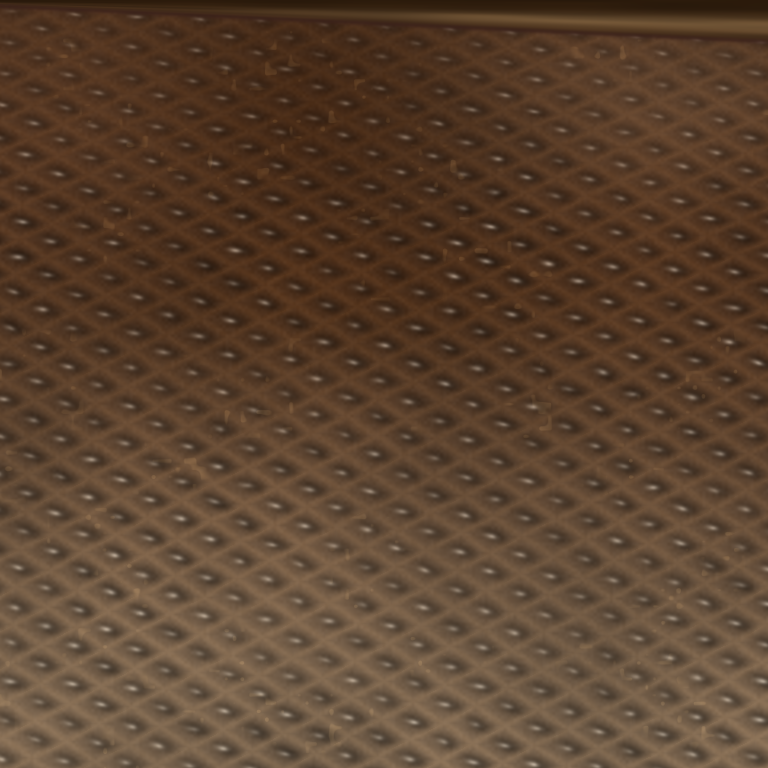
Reproduce this texture procedurally as a WebGL 1 fragment shader.

```glsl
precision highp float;
// Worn brown rubber sheet with a slanted diamond grid of glossy studs and a rim along the top.
uniform vec2 u_resolution;

float hash(vec2 p) {
  return fract(sin(dot(p, vec2(127.1, 311.7))) * 43758.5453);
}

float noise(vec2 p) {
  vec2 i = floor(p), f = fract(p);
  f = f * f * (3.0 - 2.0 * f);
  return mix(mix(hash(i), hash(i + vec2(1.0, 0.0)), f.x),
             mix(hash(i + vec2(0.0, 1.0)), hash(i + vec2(1.0, 1.0)), f.x), f.y);
}

float fbm(vec2 p) {
  float sum = 0.0, amp = 0.5;
  for (int k = 0; k < 4; k++) {
    sum += amp * noise(p);
    p = p * 2.03 + 17.3;
    amp *= 0.5;
  }
  return sum;
}

// Soft elliptical spot of the given centre and radii
float spot(vec2 p, vec2 centre, vec2 radius) {
  vec2 d = (p - centre) / radius;
  return exp(-dot(d, d));
}

// Broad shading: dark brown above, pale taupe below
vec3 sheetColor(vec2 p) {
  float light = smoothstep(0.28, 0.98, p.y + 0.05 * (0.5 - p.x));
  vec3 color = mix(vec3(0.305, 0.195, 0.12), vec3(0.475, 0.39, 0.305), light);
  color += vec3(0.06, 0.06, 0.055) * spot(p, vec2(0.88, 0.12), vec2(0.26, 0.13));
  color += vec3(0.035, 0.025, 0.02) * spot(p, vec2(0.04, 0.17), vec2(0.2, 0.18));
  color -= vec3(0.045, 0.04, 0.035) * spot(p, vec2(0.4, 0.15), vec2(0.17, 0.15));
  color -= vec3(0.03) * spot(p, vec2(0.45, 0.4), vec2(0.3, 0.1));
  return color * (0.88 + 0.25 * fbm(p * 5.0));
}

// Diamond ribs, shaded hollows and small highlights
vec3 addStuds(vec3 color, vec2 p) {
  vec2 q = p - 0.4957;
  q.y += q.y * q.y * (0.12 * q.y - 0.12);  // rows crowd together towards the top
  float across = 12.26 * q.x + 1.166 * q.y;
  float down = 21.04 * q.y - 1.01 * q.x;
  vec2 uv = vec2(down + across, down - across);
  uv += 0.09 * (vec2(noise(p * 30.0), noise(p * 30.0 + 50.0)) - 0.5);
  vec2 id = floor(uv + 0.5);
  vec2 cell = uv - id;

  // Offset from the stud, in canvas units
  vec2 o = vec2(0.0406 * (cell.x - cell.y), 0.0237 * (cell.x + cell.y));
  o.y -= 0.12 * o.x;
  float wear = hash(id);
  float relief = smoothstep(0.0, 0.35, p.y) * 0.45 + 0.55;
  relief *= 0.75 + 0.35 * noise(p * 6.0 + 9.0);

  vec2 edge = (0.5 - abs(cell)) / 0.13;
  float rib = max(exp(-edge.x * edge.x), exp(-edge.y * edge.y));
  color *= 1.0 + relief * (0.13 * rib - 0.03);
  color += vec3(0.012, 0.008, 0.0) * rib;

  float shade = spot(o, vec2(0.008, 0.001), vec2(0.015, 0.0075));
  shade += 0.45 * spot(o, vec2(-0.004, -0.006), vec2(0.014, 0.006));
  color *= 1.0 - relief * (0.33 + 0.12 * wear) * min(shade, 1.1);

  vec2 shift = 0.003 * (vec2(wear, hash(id + 7.0)) - 0.5);
  float shine = spot(o, shift, vec2(0.0085, 0.0036));
  shine += 0.5 * spot(o, shift + vec2(0.002, 0.0005), vec2(0.0045, 0.0024));
  float gloss = relief * mix(0.14, 0.29, hash(id + 3.0));
  return color + vec3(1.0, 0.98, 0.93) * gloss * shine;
}

// Dark rim with a pale streak that widens to the right
vec3 addRim(vec3 color, vec2 p) {
  float border = 0.008 + 0.046 * p.x;
  float t = p.y / border;
  vec3 rim = mix(vec3(0.17, 0.105, 0.045), vec3(0.27, 0.18, 0.1), smoothstep(0.1, 0.8, t));
  float streak = exp(-pow((t - 0.62) / 0.2, 2.0)) * smoothstep(0.15, 0.75, p.x);
  rim += vec3(0.17, 0.15, 0.11) * streak;
  rim *= 0.9 + 0.2 * noise(vec2(p.x * 8.0, t * 9.0));
  color = mix(rim, color, smoothstep(-0.003, 0.003, p.y - border));
  float seam = exp(-pow((p.y - border) / 0.0035, 2.0));
  return mix(color, vec3(0.22, 0.12, 0.1), 0.65 * seam);
}

void main() {
  vec2 p = gl_FragCoord.xy / u_resolution;
  p.y = 1.0 - p.y;  // measured downwards from the rim
  vec3 color = addStuds(sheetColor(p), p);

  // Sparse scuffs and fine grain
  float scuff = smoothstep(0.8, 0.95, noise(p * 95.0)) * smoothstep(0.6, 0.8, noise(p * 13.0 + 4.0));
  color += vec3(0.08, 0.065, 0.04) * scuff;
  color += 0.025 * (noise(p * 240.0) - 0.5);

  gl_FragColor = vec4(clamp(addRim(color, p), 0.0, 1.0), 1.0);
}
```
